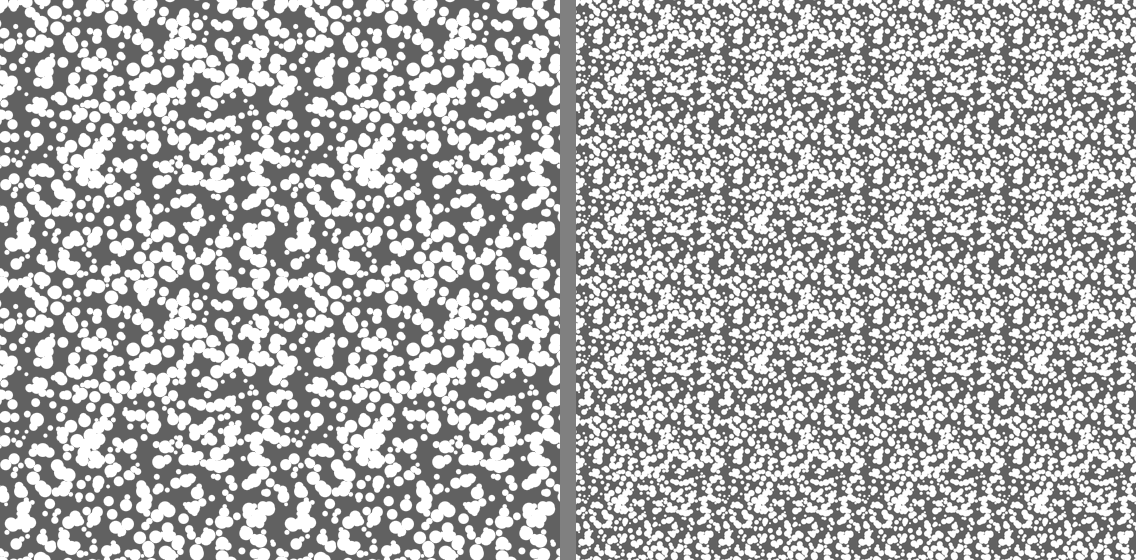
Left, the tile; right, the same tile 2 across and 2 down.
Give the GLSL for this pattern, as a three.js fragment shader.

```glsl
// Seamless scatter of overlapping white dots of mixed sizes on dark grey.
varying vec2 vUv;

const vec3 GROUND_COLOR = vec3(0.38);
const vec3 DOT_COLOR = vec3(1.0);

const float REPEATS = 2.0;          // tile repeats across the canvas
const float CELLS = 13.0;           // grid cells across one tile
const int DOTS_PER_CELL = 4;
const float MIN_RADIUS = 0.0034;    // in canvas widths
const float MAX_RADIUS = 0.0127;
const float EDGE_WIDTH = 0.002;

// Three random values in 0..1 from a 3D integer key.
vec3 hash3(vec3 key) {
  vec3 p = fract(key * vec3(0.1031, 0.1030, 0.0973) + 0.137);
  p += dot(p, p.yxz + 33.33);
  return fract((p.xxy + p.yxx) * p.zyx);
}

// Signed distance to the nearest dot, in cell units.
// Cell indices wrap at "period"; radii must stay below one cell.
float scatterDistance(vec2 p, float period, float minRadius, float maxRadius) {
  vec2 cell = floor(p);
  vec2 local = p - cell;
  float nearest = 1.0;
  for (int y = -1; y <= 1; y++) {
    for (int x = -1; x <= 1; x++) {
      vec2 offset = vec2(float(x), float(y));
      vec2 wrapped = mod(cell + offset, period);
      for (int i = 0; i < DOTS_PER_CELL; i++) {
        vec3 rnd = hash3(vec3(wrapped, float(i) * 17.0) + 1.0);
        float radius = mix(minRadius, maxRadius, rnd.z);
        nearest = min(nearest, length(offset + rnd.xy - local) - radius);
      }
    }
  }
  return nearest;
}

// Coverage of a shape with a linear soft edge centred on its outline.
float coverage(float dist, float width) {
  return clamp(0.5 - dist / width, 0.0, 1.0);
}

void main() {
  float scale = REPEATS * CELLS;
  float dist = scatterDistance(vUv * scale, CELLS,
                               MIN_RADIUS * scale, MAX_RADIUS * scale);
  float dots = coverage(dist / scale, EDGE_WIDTH);
  gl_FragColor = vec4(mix(GROUND_COLOR, DOT_COLOR, dots), 1.0);
}
```
